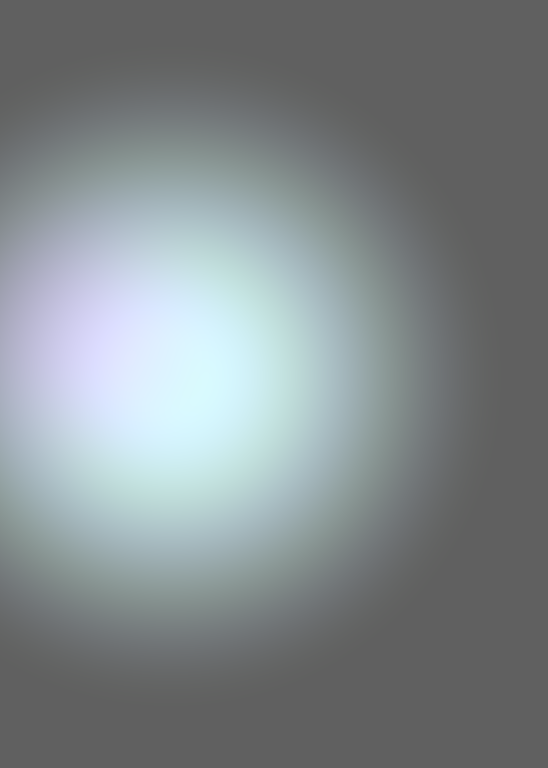
Give the GLSL for this background, as a Shadertoy shader.

```glsl
#define GLOW_CENTER vec2(0.223, 0.510)
#define GLOW_CORE 0.039
#define GLOW_REACH 0.443
#define TINT_CENTER vec2(0.072, 0.577)
#define TINT_CORE 0.026
#define TINT_REACH 0.247
#define BASE_GREY vec3(0.376)
#define CYAN_LIGHT vec3(0.470, 0.610, 0.620)
#define LAVENDER_LIGHT vec3(0.525, 0.515, 0.670)
#define RING_SHIFT vec3(0.0, -0.006, 0.014)
#define RING_PERIOD 0.135
#define RING_PHASE 0.221

// Soft disc: 1 inside the core, easing to 0 at the reach
float softDisc(float radius, float core, float reach) {
    return 1.0 - smoothstep(core, reach, radius);
}

void mainImage(out vec4 fragColor, in vec2 fragCoord) {
    // Canvas heights, so that discs stay round
    vec2 position = fragCoord / iResolution.y;
    float radius = length(position - GLOW_CENTER);

    // Main glow and its lavender side
    float glow = softDisc(radius, GLOW_CORE, GLOW_REACH);
    float tint = softDisc(length(position - TINT_CENTER), TINT_CORE, TINT_REACH);
    vec3 color = BASE_GREY + glow * mix(CYAN_LIGHT, LAVENDER_LIGHT, tint);

    // Faint rings drifting between blue and green
    float ring = cos(6.28319 * (radius - RING_PHASE) / RING_PERIOD);
    color += RING_SHIFT * ring * sqrt(glow) * (1.0 - tint);

    fragColor = vec4(clamp(color, 0.0, 1.0), 1.0);
}
```
